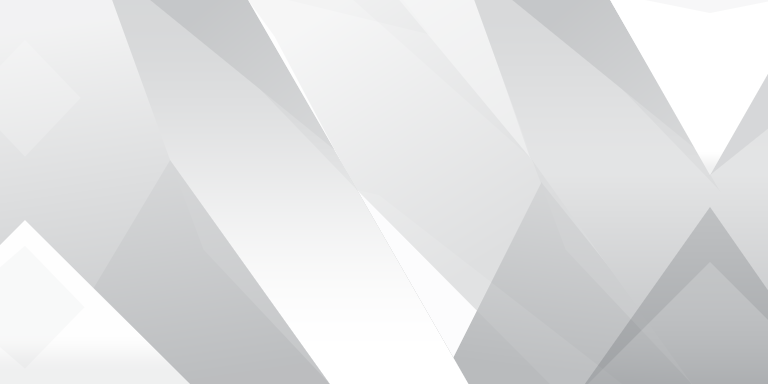
A Shadertoy shader for this background:

```glsl
// Abstract background of overlapping translucent grey and white paper folds.

// Lengths are in canvas heights; tones run from 0 (black) to 1 (white).
const float PERIOD = 0.943;              // spacing of the two folds
const vec2 FOLD_TOP = vec2(0.292, 1.0);  // left outline of a fold
const vec2 FOLD_KNEE = vec2(0.443, 0.583);
const vec2 FOLD_FOOT = vec2(0.859, 0.0);
const vec2 CREASE_TOP = vec2(0.646, 1.0); // right outline of a fold
const vec2 CREASE_MID = vec2(0.930, 0.505);
const vec2 CREASE_FOOT = vec2(1.220, 0.0);
const vec2 SHADE_TOP = vec2(0.391, 1.0);  // dark triangle beside the crease
const vec2 SHADE_TIP = vec2(0.872, 0.609);
const vec2 PEAK = vec2(1.849, 0.461);     // dark gable at lower right
const vec2 NOTCH = vec2(1.849, 0.544);    // white wedge at upper right
const vec3 COOL_TINT = vec3(-0.03, 0.0, 0.03);

// Signed distance to a line, positive on the left of a->b.
float side(vec2 p, vec2 a, vec2 b) {
    vec2 d = normalize(b - a);
    return dot(p - a, vec2(-d.y, d.x));
}

// Antialiased coverage of a signed distance.
float cover(float d) {
    return clamp(d * iResolution.y + 0.5, 0.0, 1.0);
}

// Counter-clockwise triangle and convex quad.
float tri(vec2 p, vec2 a, vec2 b, vec2 c) {
    return cover(min(min(side(p, a, b), side(p, b, c)), side(p, c, a)));
}

float quad(vec2 p, vec2 a, vec2 b, vec2 c, vec2 d) {
    return cover(min(min(side(p, a, b), side(p, b, c)),
                     min(side(p, c, d), side(p, d, a))));
}

// Linear blend of two tones along a->b.
float ramp(vec2 p, vec2 a, vec2 b, float toneA, float toneB) {
    vec2 d = b - a;
    return mix(toneA, toneB, clamp(dot(p - a, d) / dot(d, d), 0.0, 1.0));
}

float leftSheet(vec2 p) {
    float g = ramp(p, vec2(0.28, 0.95), vec2(0.42, 0.0), 0.95, 0.77);
    float diamond = quad(p, vec2(0.065, 0.896), vec2(-0.08, 0.745),
                         vec2(0.065, 0.592), vec2(0.21, 0.745));
    g = mix(g, 1.0, 0.18 * diamond);
    g *= 1.0 - 0.035 * quad(p, FOLD_KNEE, vec2(0.22, 0.21),
                            vec2(0.495, 0.0), FOLD_FOOT);
    // White gable, fading towards the foot.
    float gable = tri(p, vec2(0.065, 0.427), vec2(-0.36, 0.0), vec2(0.495, 0.0));
    float white = mix(0.94, 0.995, smoothstep(0.03, 0.13, p.y));
    white -= 0.02 * quad(p, vec2(0.065, 0.36), vec2(-0.12, 0.2),
                         vec2(0.065, 0.04), vec2(0.22, 0.2));
    return mix(g, white, gable);
}

float centreSheet(vec2 p) {
    float g = ramp(p, vec2(0.9, 1.0), vec2(1.3, 0.35), 0.965, 0.875);
    // Faint diagonal strips.
    g -= 0.012 * tri(p, vec2(1.04, 1.0), vec2(0.92, 1.0), vec2(1.38, 0.59));
    g -= 0.012 * tri(p, vec2(1.05, 1.0), vec2(0.75, 1.0), vec2(1.12, 0.91));
    g = mix(g, 0.965, 0.5 * tri(p, vec2(1.237, 1.0), vec2(1.04, 1.0), vec2(1.38, 0.59)));
    g = mix(g, 1.0, 0.1 * quad(p, CREASE_MID, vec2(1.432, 0.0),
                               vec2(1.62, 0.0), vec2(0.987, 0.492)));
    // White flap and the grey sheet that overlaps it.
    g = mix(g, 0.99, tri(p, CREASE_MID, CREASE_FOOT, vec2(1.432, 0.0)));
    float grey = ramp(p, vec2(1.41, 0.5), vec2(1.35, 0.05), 0.835, 0.735);
    grey += 0.018 * quad(p, CREASE_MID, vec2(1.432, 0.0),
                         vec2(1.62, 0.0), vec2(0.987, 0.492));
    return mix(g, grey, tri(p, vec2(1.41, 0.525), vec2(1.146, 0.0), vec2(1.83, 0.0)));
}

// Fold number i, with its dark triangle and pale rim.
float addFold(float g, vec2 p, int i) {
    vec2 q = p - vec2(PERIOD * float(i), 0.0);
    float body = cover(min(side(q, FOLD_TOP, FOLD_KNEE), side(q, FOLD_KNEE, FOLD_FOOT)));
    if (i == 0) body *= cover(side(q, CREASE_FOOT, CREASE_TOP));
    float upper = mix(0.895, 0.85, smoothstep(0.55, 1.0, p.y));
    float tone = i == 0 ? mix(1.0, 0.845, smoothstep(0.05, 1.0, p.y))
                        : mix(0.75, upper, clamp(p.y / 0.55, 0.0, 1.0));
    g = mix(g, tone, body);
    g -= 0.025 * tri(q, vec2(0.55, 0.9), CREASE_MID, vec2(0.69, 0.92));
    float shade = ramp(q, vec2(0.56, 1.0), SHADE_TIP, 0.78, 0.85);
    g = mix(g, shade, tri(q, SHADE_TOP, SHADE_TIP, CREASE_TOP));
    g = mix(g, 0.84, 0.4 * tri(q, FOLD_KNEE, vec2(0.53, 0.35), FOLD_FOOT));
    return mix(g, 1.0, 0.9 * tri(q, CREASE_TOP, SHADE_TIP, vec2(0.715, 0.905)));
}

float rightShapes(float g, vec2 p) {
    // White wedge hanging from the top, with its shadow.
    g = mix(g, 0.845, tri(p, NOTCH, vec2(2.1, 0.745), vec2(2.1, 0.99)));
    float wedge = tri(p, vec2(1.589, 1.0), NOTCH, vec2(2.11, 1.0));
    float white = mix(0.94, 1.0, smoothstep(0.555, 0.61, p.y));
    white -= 0.03 * tri(p, vec2(1.68, 1.0), vec2(1.849, 0.966), vec2(2.02, 1.0));
    g = mix(g, white, wedge);
    // Dark gable with a paler one inside.
    float gable = tri(p, PEAK, vec2(1.523, 0.0), vec2(2.17, 0.0));
    float inner = tri(p, vec2(1.849, 0.318), vec2(1.531, 0.0), vec2(2.167, 0.0));
    g *= 1.0 - 0.13 * gable;
    return mix(g, 0.84, 0.42 * inner * smoothstep(-0.2, 0.25, p.y));
}

void mainImage(out vec4 fragColor, in vec2 fragCoord) {
    vec2 p = fragCoord / iResolution.y;
    float g = mix(leftSheet(p), centreSheet(p), cover(side(p, CREASE_TOP, CREASE_FOOT)));
    for (int i = 0; i < 2; i++) g = addFold(g, p, i);
    g = rightShapes(g, p);
    fragColor = vec4(vec3(g) + (1.0 - g) * COOL_TINT, 1.0);
}
```
